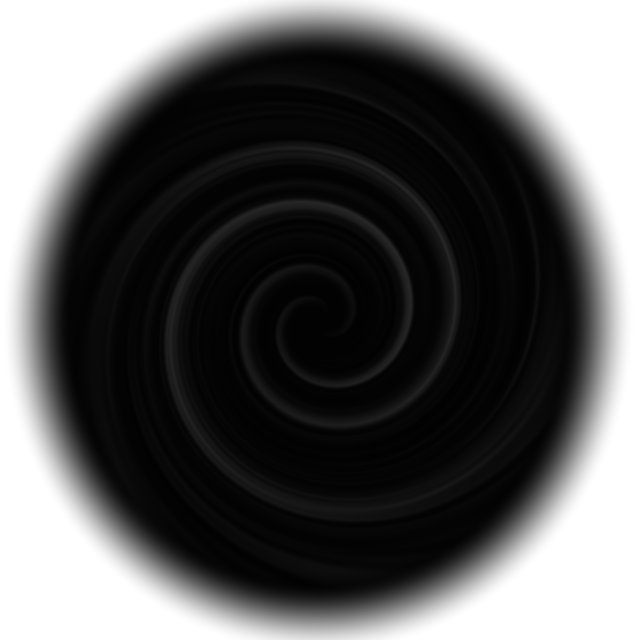
Reproduce this background procedurally as a WebGL 1 fragment shader.

```glsl
precision highp float;

uniform vec2 u_resolution;

const float TAU = 6.2831853;

// Disc and its soft rim
const vec2 DISC_CENTER = vec2(0.497, 0.4975);
const vec2 DISC_RADII = vec2(0.410, 0.435);
const float RIM_INNER = -0.025;
const float RIM_OUTER = 0.085;
const vec3 PAPER = vec3(1.0);
const vec3 INK = vec3(0.008);

// Swirl: turn angle = TWIST * r - UNWIND * r * r
const vec2 SWIRL_CENTER = vec2(0.501, 0.499);
const float TWIST = 53.0;
const float UNWIND = 55.0;

// Main arms
const float ARM_A_PHASE = 0.0;
const float ARM_B_PHASE = -2.4;
const float ARM_OUTER_WIDTH = 0.17;
const float ARM_INNER_WIDTH = 0.48;
const float ARM_LIGHT = 0.115;

// Fine streaks, as counts per turn
const float BROAD_STREAKS = 24.0;
const float FINE_STREAKS = 56.0;
const float STREAK_LIGHT = 0.085;

float hash(vec2 p) {
  vec3 q = fract(vec3(p.xyx) * vec3(0.1031, 0.1030, 0.0973));
  q += dot(q, q.yzx + 33.33);
  return fract((q.x + q.y) * q.z);
}

// Value noise that repeats around the turn
float streakNoise(float turn, float along, float count) {
  vec2 p = vec2(fract(turn) * count, along);
  vec2 cell = floor(p);
  vec2 f = smoothstep(0.0, 1.0, p - cell);
  float left = mod(cell.x, count);
  float right = mod(cell.x + 1.0, count);
  float low = mix(hash(vec2(left, cell.y)), hash(vec2(right, cell.y)), f.x);
  float high = mix(hash(vec2(left, cell.y + 1.0)),
                   hash(vec2(right, cell.y + 1.0)), f.x);
  return mix(low, high, f.y);
}

// Signed distance to an ellipse, accurate near its edge
float ellipseDistance(vec2 p, vec2 radii) {
  float k = length(p / radii);
  return k * (k - 1.0) / max(length(p / (radii * radii)), 0.001);
}

// Arm with a crisp outer side and a soft inner side
float armProfile(float angle, float phase) {
  float a = mod(angle - phase + 0.5 * TAU, TAU) - 0.5 * TAU;
  float x = a / (a < 0.0 ? ARM_OUTER_WIDTH : ARM_INNER_WIDTH);
  return exp(-x * x);
}

float swirlLight(vec2 p) {
  float r = length(p);
  float angle = atan(p.y, p.x + 1e-6) - TWIST * r + UNWIND * r * r;
  float turn = angle / TAU;

  float broad = streakNoise(turn, r * 9.0, BROAD_STREAKS);
  float fine = streakNoise(turn, r * 12.0 + 20.0, FINE_STREAKS);
  float fineShare = smoothstep(0.10, 0.30, r);
  float grain = mix(broad, 0.4 * broad + 0.6 * fine, fineShare);

  // Arms peak halfway out
  float armA = armProfile(angle, ARM_A_PHASE);
  float armB = armProfile(angle, ARM_B_PHASE);
  float reach = smoothstep(0.0, 0.16, r) * (1.0 - smoothstep(0.23, 0.38, r));
  float arms = (armA + 0.85 * armB) * (0.2 + 0.8 * reach);
  arms *= smoothstep(0.005, 0.05, r) * mix(1.0, 0.45 + 1.1 * grain, fineShare);

  // Streaks gather beside the arms and thin out at the eye
  float bands = 0.35 + 0.65 * streakNoise(turn, r * 5.0 + 40.0, 7.0);
  float streaks = pow(grain, 2.5) * bands * smoothstep(0.03, 0.22, r);
  return ARM_LIGHT * arms + STREAK_LIGHT * streaks;
}

void main() {
  vec2 uv = gl_FragCoord.xy / u_resolution;
  float d = ellipseDistance(uv - DISC_CENTER, DISC_RADII);

  // Swirl dims before it meets the rim
  float inside = 1.0 - smoothstep(-0.05, 0.0, d);
  vec3 disc = INK + swirlLight(uv - SWIRL_CENTER) * inside;

  float rim = smoothstep(RIM_INNER, RIM_OUTER, d);
  gl_FragColor = vec4(mix(disc, PAPER, rim), 1.0);
}
```
